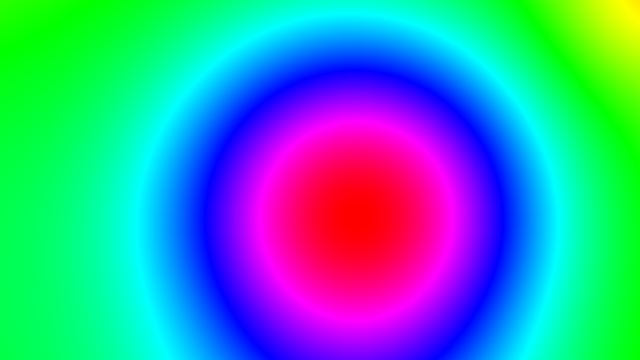
This background is drawn by a Shadertoy shader. Its source:

```glsl
// A soft hue-mapped height field: a red peak ringed by a rainbow falling to green.

// Positions and sizes are in units of the canvas height.
const vec2  PEAK_CENTER   = vec2(1.002, 0.405);
const float PEAK_RADIUS   = 0.495;
const float PEAK_HEIGHT   = 0.665;

const float BASE_LEVEL    = 0.337;
const vec2  BASE_SLOPE    = vec2(-0.050, -0.045);
const float BASE_CURVE    = -0.015;
const float CORNER_FALL   = -0.115;

const vec2  DIP_CENTER    = vec2(1.778, 1.0);
const vec2  DIP_RADIUS    = vec2(0.25);
const float DIP_DEPTH     = -0.10;

const vec2  SWELL_CENTER  = vec2(1.002, -0.095);
const vec2  SWELL_RADIUS  = vec2(0.65, 0.20);
const float SWELL_HEIGHT  = 0.05;

// Smooth elliptical bump with a height of one
float bump(vec2 p, vec2 center, vec2 radius) {
    vec2 q = (p - center) / radius;
    return exp(-dot(q, q));
}

// Gently tilted ground that sinks towards the corners
float ground(vec2 q) {
    return BASE_LEVEL + dot(BASE_SLOPE, q)
         + BASE_CURVE * q.x * q.x
         + CORNER_FALL * q.x * q.x * q.y * q.y;
}

// Fully saturated colour of a hue in 0..1
vec3 hueToRgb(float hue) {
    vec3 wheel = fract(hue + vec3(0.0, 2.0, 1.0) / 3.0);
    return clamp(abs(wheel * 6.0 - 3.0) - 1.0, 0.0, 1.0);
}

void mainImage(out vec4 fragColor, in vec2 fragCoord) {
    vec2 p = fragCoord / iResolution.y;

    // Height of the field
    float height = ground(p - PEAK_CENTER);
    height += PEAK_HEIGHT * bump(p, PEAK_CENTER, vec2(PEAK_RADIUS));
    height += DIP_DEPTH * bump(p, DIP_CENTER, DIP_RADIUS);
    height += SWELL_HEIGHT * bump(p, SWELL_CENTER, SWELL_RADIUS);

    // Height becomes hue
    fragColor = vec4(hueToRgb(clamp(height, 0.0, 1.0)), 1.0);
}
```
